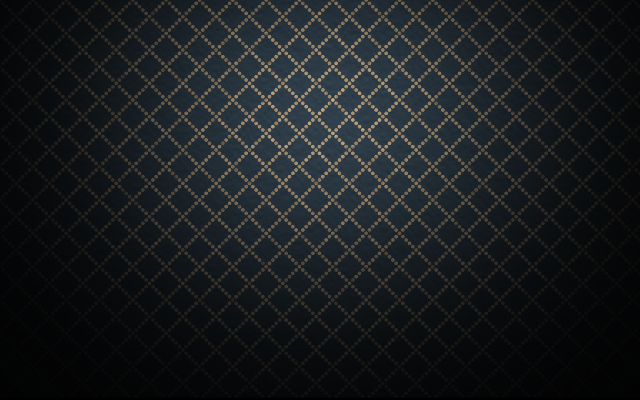
This pattern is drawn by a Shadertoy shader. Its source:

```glsl
// Diamond lattice of worn gold dots on dark blue grained plaster, lit from above.

const float ROWS = 12.0;                        // diamonds down the canvas
const vec2 LATTICE_SHIFT = vec2(-0.015, 0.0);   // in diamonds
const float DOTS_PER_SIDE = 5.0;
const float DOT_RADIUS = 0.39;                  // in dot spacings
const float DOT_VARIATION = 0.16;
const float WEAR = 0.22;
const float GRAIN_SCALE = 95.0;                 // grains per canvas height
const float GRAIN_STRENGTH = 0.22;
const vec2 LIGHT_CENTER = vec2(0.51, 0.72);     // fraction of the canvas
const vec2 LIGHT_SPREAD = vec2(0.33, 0.45);
const float BOTTOM_BAND = 0.006;                // fraction of the height
const vec3 PLASTER = vec3(0.180, 0.240, 0.285);
const vec3 GOLD = vec3(0.700, 0.600, 0.465);
const vec3 DIM_GOLD = vec3(0.660, 0.610, 0.530);
const vec3 AMBIENT = vec3(0.006, 0.007, 0.008);

float hash(vec2 p) {
    return fract(sin(dot(p, vec2(127.1, 311.7))) * 43758.5453);
}

float valueNoise(vec2 p) {
    vec2 cell = floor(p);
    vec2 f = fract(p);
    f = f * f * (3.0 - 2.0 * f);
    float low = mix(hash(cell), hash(cell + vec2(1.0, 0.0)), f.x);
    float high = mix(hash(cell + vec2(0.0, 1.0)), hash(cell + 1.0), f.x);
    return mix(low, high, f.y);
}

float plasterHeight(vec2 p) {
    return 0.65 * valueNoise(p) + 0.35 * valueNoise(p * 2.1 + 17.0);
}

// Height difference toward the light, roughly -0.5 to 0.5.
float plasterRelief(vec2 p) {
    return plasterHeight(p) - plasterHeight(p + vec2(0.15, 0.6));
}

void mainImage(out vec4 fragColor, in vec2 fragCoord) {
    vec2 uv = fragCoord / iResolution.xy;
    vec2 pos = fragCoord / iResolution.y;

    // Turn the lattice so its lines run along a square grid of dot slots
    vec2 p = pos * ROWS - LATTICE_SHIFT;
    vec2 grid = vec2(p.x + p.y, p.x - p.y) * DOTS_PER_SIDE;
    vec2 slot = floor(grid + 0.5);
    float pixel = ROWS * DOTS_PER_SIDE * sqrt(2.0) / iResolution.y;

    // Keep only the slots that lie on a lattice line
    vec2 fromLine = mod(slot + 0.5, DOTS_PER_SIDE);
    float onLine = min(fromLine.x, fromLine.y) < 1.0 ? 1.0 : 0.0;
    float edge = length(grid - slot) - DOT_RADIUS;
    float dotMask = onLine * (1.0 - smoothstep(-0.5 * pixel, 0.5 * pixel, edge));

    // Grain, scuffs and small tone differences between dots
    float relief = plasterRelief(pos * GRAIN_SCALE);
    float scuff = smoothstep(0.55, 0.95, valueNoise(pos * GRAIN_SCALE * 1.3 + 41.0));
    float dotTone = 1.0 + DOT_VARIATION * (hash(slot) - 0.5);

    // Soft elliptical light
    vec2 toLight = (uv - LIGHT_CENTER) / LIGHT_SPREAD;
    float light = exp(-dot(toLight, toLight));

    vec3 ground = PLASTER * (1.0 + GRAIN_STRENGTH * relief);
    vec3 gold = mix(DIM_GOLD, GOLD, smoothstep(0.0, 0.8, light));
    gold *= dotTone * (1.0 - WEAR * scuff) * (1.0 + 0.5 * GRAIN_STRENGTH * relief);

    vec3 color = AMBIENT + mix(ground, gold, dotMask) * light;
    float bandEdge = 0.5 / iResolution.y;
    color *= smoothstep(BOTTOM_BAND - bandEdge, BOTTOM_BAND + bandEdge, uv.y);
    fragColor = vec4(color, 1.0);
}
```
